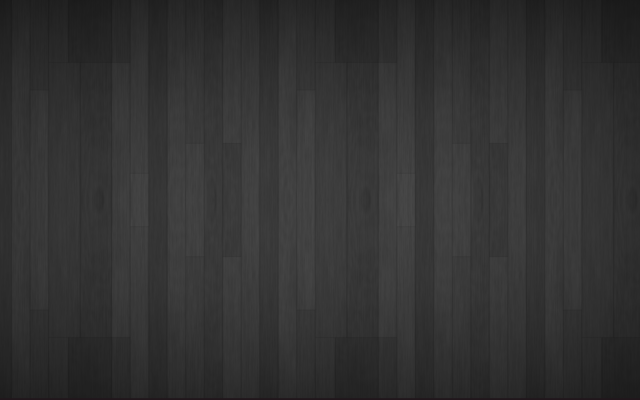
This texture is drawn by a WebGL 1 fragment shader. Its source:

```glsl
precision highp float;
uniform vec2 u_resolution;

float hash(vec2 p) {
  return fract(sin(dot(p, vec2(12.99, 78.23))) * 4375.85);
}

float noise(vec2 p) {
  vec2 i = floor(p), f = fract(p);
  f = f * f * (3.0 - 2.0 * f);
  return mix(mix(hash(i), hash(i + vec2(1.0, 0.0)), f.x),
             mix(hash(i + vec2(0.0, 1.0)), hash(i + 1.0), f.x), f.y);
}

// Entry of a 13 item list, stored as three vec4 and a float
float pick(float i, vec4 a, vec4 b, vec4 c, float last) {
  if (i > 11.5) return last;
  vec4 v = i < 3.5 ? a : (i < 7.5 ? b : c);
  vec4 chosen = 1.0 - step(0.5, abs(vec4(0.0, 1.0, 2.0, 3.0) - mod(i, 4.0)));
  return dot(v, chosen);
}

// Fine streaks, pores and arched growth rings of one plank
float grain(vec2 p, float across, float width, float column) {
  vec2 q = p + column * vec2(31.0, 57.0);
  float streaks = noise(q * vec2(0.85, 0.045)) - 0.5;
  float pores = noise(q * vec2(1.3, 0.22)) - 0.5;
  float cloud = noise(q * vec2(0.06, 0.018)) - 0.5;
  float wobble = noise(q * vec2(0.12, 0.035)) - 0.5;
  float centre = column > 11.5 ? 0.68 : 0.5;
  vec2 oval = vec2((across - centre) * width / 9.0, p.y / 28.0);
  float r = length(oval);
  float rings = sin(r * 7.0 + wobble * 9.0);
  float figured = pick(column, vec4(0.3, 0.25, 0.2, 0.7), vec4(0.4, 1.0, 0.7, 0.3),
                       vec4(0.2, 0.6, 0.4, 0.2), 1.0);
  float eye = figured > 0.9 ? exp(-3.0 * dot(oval, oval)) : 0.0;
  rings *= figured * (0.35 + 0.65 * exp(-r * 0.25));
  return 0.10 * streaks + 0.05 * pores + 0.07 * cloud + 0.032 * rings - 0.09 * eye;
}

// Brightness of the boards; the pattern mirrors about the middle height
float boards(vec2 p) {
  float x = mod(p.x - 134.0, 320.0);
  float d = abs(p.y - 240.0);

  // Eleven narrow columns, then a wide pair whose split moves at the ends
  float split = d > 165.0 ? 24.0 : 38.0;
  float column = floor(x / 22.2), start = column * 22.2, width = 22.2;
  if (x > 244.2) {
    float second = step(244.2 + split, x);
    column = 11.0 + second;
    start = 244.2 + second * split;
    width = mix(split, 75.8 - split, second);
  }
  float local = x - start;

  // Tones on both sides of each butt joint
  float joint = pick(column, vec4(165.0, 32.0, 300.0, 300.0), vec4(68.0, 300.0, 68.0, 300.0),
                     vec4(300.0, 300.0, 132.0, 165.0), 165.0);
  float inner = pick(column, vec4(1.04, 1.08, 0.90, 1.03), vec4(1.06, 0.95, 0.93, 1.04),
                     vec4(0.90, 1.03, 1.05, 0.96), 0.91);
  float outer = pick(column, vec4(0.94, 1.03, 0.90, 1.03), vec4(1.00, 0.95, 1.04, 1.04),
                     vec4(0.90, 1.03, 0.98, 0.96), 0.84);
  float tone = mix(inner, outer, smoothstep(joint - 0.7, joint + 0.7, d));

  tone *= 1.0 + grain(vec2(x, d), local / width, width, column);
  float seam = min(local, width - local);
  tone *= 1.0 - 0.13 * (1.0 - smoothstep(0.2, 1.3, seam));
  tone *= 1.0 - 0.08 * (1.0 - smoothstep(0.2, 1.2, abs(d - joint)));
  return tone;
}

void main() {
  vec2 uv = gl_FragCoord.xy / u_resolution;
  vec2 units = vec2(768.0, 480.0);

  // Average across the pixel to smooth the seams
  float tone = 0.0;
  for (int i = 0; i < 4; i++) {
    float k = float(i);
    vec2 offset = vec2(k / 4.0 - 0.375, mod(k, 2.0) * 0.5 - 0.25);
    tone += 0.25 * boards((uv + offset / u_resolution) * units);
  }

  // Light falls off towards the rim, a little more at the top
  vec2 rim = (uv - vec2(0.5, 0.48)) * 2.0;
  float light = 0.25 * (1.0 - 0.38 * rim.y * rim.y) * (1.0 - 0.19 * rim.x * rim.x);
  vec3 color = vec3(light * tone);

  // Thin dark strip along the bottom
  vec3 strip = vec3(0.13, 0.09, 0.11);
  color = mix(strip, color, smoothstep(0.003, 0.006, uv.y));
  gl_FragColor = vec4(color, 1.0);
}
```
